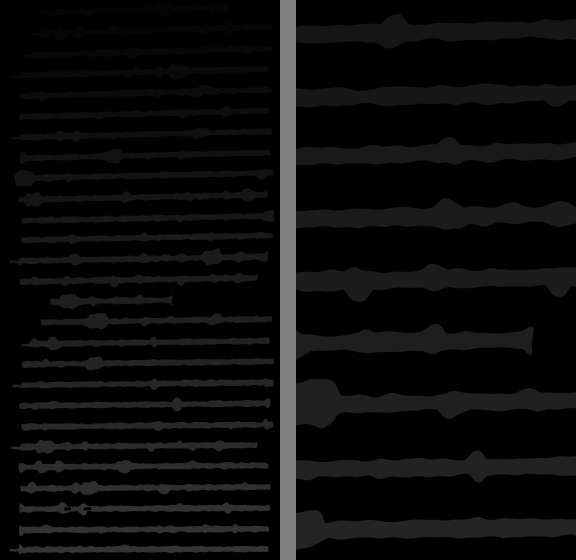
Left, the full canvas; right, a detail of the centre.
Reproduce this pattern procedurally as a Shadertoy shader.

```glsl
vec2 hash2(vec2 p) {
    p = vec2(dot(p, vec2(127.1, 311.7)), dot(p, vec2(269.5, 183.3)));
    return fract(sin(p) * 43758.5);
}

float gradientNoise(vec2 p) {
    vec2 cell = floor(p), f = fract(p);
    vec2 u = f * f * (3.0 - 2.0 * f);
    vec2 e = vec2(0.0, 1.0);
    float a = dot(hash2(cell) * 2.0 - 1.0, f);
    float b = dot(hash2(cell + e.yx) * 2.0 - 1.0, f - e.yx);
    float c = dot(hash2(cell + e.xy) * 2.0 - 1.0, f - e.xy);
    float d = dot(hash2(cell + e.yy) * 2.0 - 1.0, f - e.yy);
    return mix(mix(a, b, u.x), mix(c, d, u.x), u.y);
}

float roundedBox(vec2 p, vec2 halfSize, float radius) {
    vec2 q = abs(p) - halfSize + radius;
    return length(max(q, 0.0)) + min(max(q.x, q.y), 0.0) - radius;
}

float smoothUnion(float a, float b, float k) {
    float h = max(k - abs(a - b), 0.0) / k;
    return min(a, b) - h * h * k * 0.25;
}

// Height of the rounded bumps along one edge of a stroke
float edgeBumps(float x, float seed) {
    float bump = gradientNoise(vec2(x * 21.0, seed));
    float ripple = gradientNoise(vec2(x * 38.0, seed + 40.0));
    return 0.0125 * smoothstep(0.17, 0.40, bump) + 0.004 * ripple;
}

float strokeDistance(vec2 p, float row) {
    vec2 ends = hash2(vec2(row, 3.0));
    vec2 blob = hash2(vec2(row, 8.0));
    vec2 traits = hash2(vec2(row, 15.0));

    // Each block opens with a short row, then the left margin steps outward
    float blockRow = mod(row, 14.0);
    float left = 0.072 + max(0.0, 0.105 - 0.034 * blockRow) + 0.012 * (ends.x - 0.5);
    float right = ends.y < 0.25 ? 0.92 : 0.955 + 0.025 * ends.x;
    if (blockRow < 0.5) right = row < 0.5 ? 0.81 : 0.615;

    // Tilt fades from the top row to the bottom row
    float tilt = mix(0.030, 0.003, row / 26.0);
    float centre = 2.0 - (row + 0.5) * 2.0 / 27.0 + tilt * (p.x - 0.5);
    p.y -= centre + 0.005 * (traits.x - 0.5);

    // Worn outline
    vec2 noisePoint = p * 46.0 + row * 9.7;
    vec2 q = p + 0.005 * vec2(gradientNoise(noisePoint), gradientNoise(noisePoint + 71.3));
    float side = q.y > 0.0 ? 0.37 : 0.61;
    float thickness = 0.0102 + edgeBumps(q.x, row * 3.0 + side);
    vec2 middle = vec2((left + right) * 0.5, 0.0);
    float d = roundedBox(q - middle, vec2((right - left) * 0.5, thickness), 0.006);

    // Thin tail at some left ends
    if (traits.y < 0.35) {
        vec2 tail = q - vec2(left - 0.012, -0.003);
        d = smoothUnion(d, roundedBox(tail, vec2(0.022, 0.004), 0.004), 0.008);
    }

    // Occasional swollen blot
    if (blob.y < 0.42) {
        vec2 b = q - vec2(mix(max(0.04, left - 0.03), right - 0.2, blob.x), 0.0);
        b += 0.014 * gradientNoise(b * 35.0 + row * 5.3);
        float size = 0.021 + 0.006 * traits.x;
        d = smoothUnion(d, roundedBox(b, vec2(size * 1.2, size), 0.014), 0.012);
    }

    // Small worn holes near the foot of the page
    if (row == 24.0) {
        vec2 hole = vec2(abs(q.x - 0.277) - 0.036, q.y);
        d = max(d, -roundedBox(hole, vec2(0.012, 0.006), 0.005));
    }
    return d;
}

void mainImage(out vec4 fragColor, in vec2 fragCoord) {
    vec2 p = fragCoord / iResolution.xy * vec2(1.0, 2.0);
    float nearestRow = floor((2.0 - p.y) * 13.5);
    float dist = 0.1, inkRow = nearestRow;

    for (int i = -1; i <= 1; i++) {
        float row = nearestRow + float(i);
        if (row < 0.0 || row > 26.0) continue;
        float d = strokeDistance(p, row);
        if (d < dist) {
            dist = d;
            inkRow = row;
        }
    }

    float coverage = clamp(0.5 - dist / max(fwidth(dist), 0.0001), 0.0, 1.0);
    float ink = mix(0.018, 0.205, inkRow / 26.0);
    fragColor = vec4(vec3(ink * coverage), 1.0);
}
```
